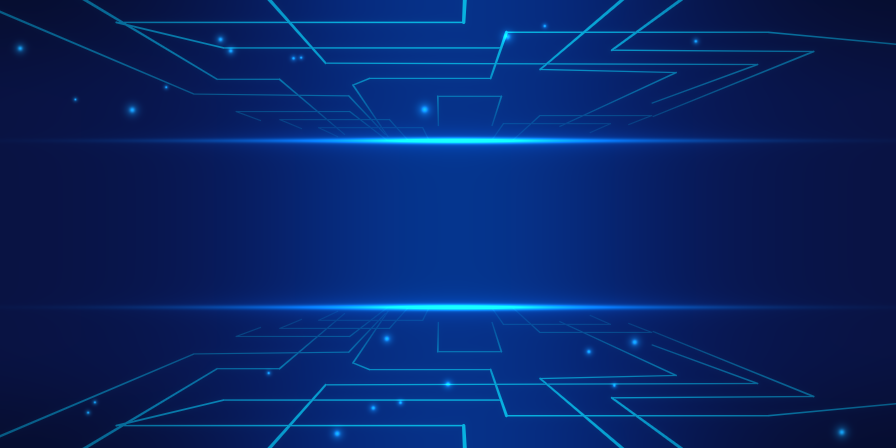
Write a WebGL 1 fragment shader that draws this background.

```glsl
precision highp float;
// Blue stage: glowing horizons between a mirrored circuit floor and ceiling.
uniform vec2 u_resolution;

const float HORIZON = 0.186;   // height of each glowing edge above the centre
const float VANISH = 0.07;     // height of each vanishing point
const vec3 NAVY = vec3(0.035, 0.07, 0.25);
const vec3 ROYAL = vec3(0.025, 0.115, 0.42);
const vec3 AZURE = vec3(0.02, 0.23, 0.59);
const vec3 CYAN = vec3(0.03, 0.70, 0.88);

float hash(float n) {
  return fract(sin(n * 127.1) * 43758.5453);
}

float gauss(float x, float width) {
  return exp(-x * x / (width * width));
}

// Maps a lane and a depth onto the receding plane.
vec2 project(float lane, float depth) {
  return vec2(lane * depth, depth);
}

// Antialiased stroke; lines running into the distance are thicker.
float stroke(vec2 p, vec2 a, vec2 b, float pixel) {
  vec2 ab = b - a;
  float len2 = max(dot(ab, ab), 1e-6);
  float d = length(p - a - ab * clamp(dot(p - a, ab) / len2, 0.0, 1.0));
  float steep = abs(ab.y) * inversesqrt(len2);
  float halfWidth = 0.0011 + p.y * p.y * (0.004 + 0.014 * steep);
  float core = clamp((halfWidth - d) / pixel + 0.5, 0.0, 1.0);
  return core + 0.1 * exp(-d * 180.0);
}

// Circuit path through four lane and depth pairs.
float trace(vec2 p, vec4 lane, vec4 depth, float pixel) {
  vec2 a = project(lane.x, depth.x);
  vec2 b = project(lane.y, depth.y);
  vec2 c = project(lane.z, depth.z);
  vec2 d = project(lane.w, depth.w);
  return max(stroke(p, a, b, pixel),
             max(stroke(p, b, c, pixel), stroke(p, c, d, pixel)));
}

float circuit(vec2 p, float px) {
  // Near central paths
  float t = trace(p, vec4(0.05, 0.05, -1.99, -1.6), vec4(0.45, 0.38, 0.38, 0.323), px);
  t = max(t, stroke(p, project(-1.6, 0.323), project(0.31, 0.323), px));
  t = max(t, trace(p, vec4(-0.96, -1.0, 2.36, 2.2), vec4(0.45, 0.289, 0.286, 0.2), px));
  t = max(t, trace(p, vec4(2.98, 1.95, 0.32, 0.31), vec4(0.331, 0.358, 0.358, 0.255), px));
  t = max(t, trace(p, vec4(0.31, -0.75, -0.95, -1.2), vec4(0.255, 0.255, 0.24, 0.125), px));
  // Right paths
  t = max(t, trace(p, vec4(0.88, 0.69, 1.84, 1.58), vec4(0.45, 0.275, 0.268, 0.148), px));
  t = max(t, trace(p, vec4(1.18, 1.1, 2.54, 2.6), vec4(0.45, 0.318, 0.315, 0.17), px));
  // Left paths
  t = max(t, trace(p, vec4(-2.5, -2.65, -1.1, -1.2), vec4(0.45, 0.22, 0.216, 0.13), px));
  t = max(t, trace(p, vec4(-1.91, -2.1, -1.55, -1.9), vec4(0.45, 0.253, 0.253, 0.13), px));
  // Central bracket
  t = max(t, trace(p, vec4(-0.25, -0.18, 0.48, 0.55), vec4(0.15, 0.215, 0.215, 0.15), px));
  // Small distant paths
  for (int i = 0; i < 5; i++) {
    float k = float(i);
    float depth = 0.145 + 0.009 * k;
    float side = mod(k, 2.0) * 2.0 - 1.0;
    float inner = side * (0.5 + 0.2 * k);
    float outer = side * (2.1 + 0.15 * k);
    t = max(t, trace(p, vec4(inner, inner, outer, outer),
                     vec4(0.116, depth, depth, depth - 0.02), px));
  }
  return t;
}

// Soft round lights scattered over the floor and ceiling.
float sparks(vec2 p) {
  float light = 0.0;
  for (int i = 0; i < 24; i++) {
    float k = float(i) + 1.0;
    float side = mod(k, 2.0) * 2.0 - 1.0;
    vec2 center = vec2(mix(-0.97, 0.97, hash(k)),
                       side * mix(0.22, 0.48, hash(k + 40.0)));
    float size = mix(0.004, 0.011, pow(hash(k + 80.0), 2.0));
    float d = length(p - center);
    light += 0.75 * gauss(d, size * 0.6) + 0.4 * gauss(d, size * 1.5);
  }
  return light;
}

void main() {
  float pixel = 1.0 / u_resolution.y;
  vec2 p = (gl_FragCoord.xy - 0.5 * u_resolution) * pixel;
  float x = p.x - 0.016;
  float height = abs(p.y);
  float outside = smoothstep(HORIZON - pixel, HORIZON + pixel, height);

  // Backdrop
  vec3 color = mix(NAVY, ROYAL, gauss(x, 0.62));
  color = mix(color, AZURE, gauss(x, 0.36) * mix(0.8, 0.68, outside));
  color *= 1.0 - 0.3 * outside * smoothstep(0.25, 0.55, height) * smoothstep(0.2, 1.0, abs(x));

  // Circuit plane
  vec2 plane = vec2(x, height - VANISH);
  float fade = smoothstep(0.06, 0.36, plane.y) * mix(0.4, 0.95, gauss(x, 0.6));
  color = mix(color, CYAN, clamp(circuit(plane, pixel) * fade * outside, 0.0, 1.0));

  // Glowing horizons
  float d = height - HORIZON;
  color += vec3(0.0, 0.15, 0.32) * gauss(x, 0.5) * exp(-abs(d) * 65.0);
  color += vec3(0.0, 0.32, 0.48) * gauss(x, 0.55) * gauss(d, 0.005);
  color += vec3(0.08, 0.65, 0.6) * gauss(x, 0.2) * gauss(d, 0.0065);

  color += vec3(0.05, 0.5, 0.65) * sparks(p);
  gl_FragColor = vec4(min(color, 1.0), 1.0);
}
```
